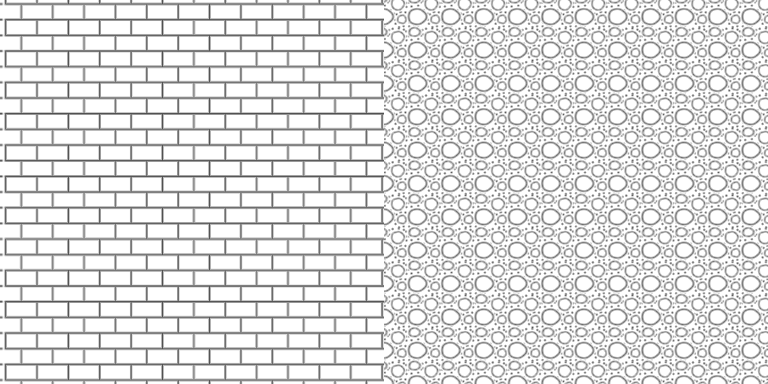
A Shadertoy shader for this pattern:

```glsl
float hash(vec2 p) {
    vec3 q = fract(vec3(p.xyx) * 0.1031);
    q += dot(q, q.yzx + 33.33);
    return fract((q.x + q.y) * q.z);
}

// Antialiased coverage of the region where d < 0
float coverage(float d, float soft) {
    return clamp(0.5 - d / soft, 0.0, 1.0);
}

// Running-bond masonry, with joints of uneven tone and softness
float brickInk(vec2 p, float soft) {
    vec2 size = vec2(0.0817, 0.0408);
    float v = (0.9895 - p.y) / size.y;
    float row = floor(v);
    float u = (p.x - 0.0555) / size.x + 0.5 * mod(row, 2.0);

    float bed = abs(v - round(v)) * size.y;
    float joint = abs(u - round(u)) * size.x;
    float bedFade = hash(vec2(round(v) + 40.0, 3.0));
    float jointFade = hash(vec2(round(u) + 20.0, mod(row, 2.0)));

    // Narrow break in the bed lines beside the left border
    float gap = coverage(abs(p.x - 0.0095) - 0.0025, soft);
    float bedInk = coverage(bed - 0.002, soft * mix(0.8, 1.2, bedFade));
    float jointInk = coverage(joint - 0.0018, soft * mix(0.8, 1.2, jointFade));
    return max(bedInk * mix(1.0, 0.85, bedFade) * (1.0 - gap),
               jointInk * mix(1.0, 0.8, jointFade));
}

// Signed distance to a slightly lumpy oval, wrapped into the unit tile
float pebble(vec2 p, vec2 centre, vec2 radii, float phase) {
    p -= centre;
    p -= round(p);
    float angle = atan(p.y, p.x);
    float lump = 1.0 + 0.03 * sin(3.0 * angle + phase) + 0.02 * cos(5.0 * angle);
    return (length(p / radii) - lump) * min(radii.x, radii.y);
}

// Ring of loose grains around a stone
float grains(vec2 p, vec2 centre, float radius, float seed) {
    float d = 1.0;
    for (int i = 0; i < 9; i++) {
        float id = float(i);
        float angle = (id + 0.6 * hash(vec2(id, seed))) * 6.2832 / 9.0;
        float reach = radius + 0.07 * hash(vec2(seed, id + 9.0));
        vec2 q = p - centre - reach * vec2(cos(angle), sin(angle));
        d = min(d, length(q - round(q)) - 0.02);
    }
    return d;
}

// Square tile of four outlined stones and scattered grains
float gravelInk(vec2 p, float soft) {
    float period = 0.0869;
    p = (p - vec2(1.0865, 0.609)) / period;
    soft /= period;

    vec2 oval = vec2(-0.08, -0.46);
    vec2 small = vec2(-0.46, -0.08);
    vec2 medium = vec2(0.42, 0.38);
    float large = pebble(p, vec2(0.0), vec2(0.265, 0.23), 1.6);
    float lesser = pebble(p, medium, vec2(0.185, 0.175), 0.4);
    lesser = min(lesser, pebble(p, oval, vec2(0.16, 0.125), 2.5));
    lesser = min(lesser, pebble(p, small, vec2(0.125, 0.12), 4.0));

    // Outlines fade in patches, more so on the lesser stones
    vec2 wave = sin(p * 6.2832 * 6.0 + vec2(0.5, 1.2));
    float patchy = wave.x * wave.y;
    float outline = coverage(abs(large) - 0.014, soft) * (0.9 + 0.1 * patchy);
    outline = max(outline, coverage(abs(lesser) - 0.013, soft) * (0.8 + 0.2 * patchy));

    float loose = min(grains(p, small, 0.18, 2.0), grains(p, oval, 0.2, 7.0));
    loose = min(loose, grains(p, medium, 0.24, 5.0));
    float outside = coverage(0.06 - min(large, lesser), soft);
    return max(outline, coverage(loose, soft) * outside);
}

void mainImage(out vec4 fragColor, in vec2 fragCoord) {
    vec2 p = fragCoord / iResolution.y;
    float soft = max(1.0 / iResolution.y, 0.0058);

    // Masonry on the left half, gravel on the right
    float split = 0.5 * iResolution.x / iResolution.y;
    float ink = p.x < split ? brickInk(p, soft) : gravelInk(p, soft);

    fragColor = vec4(mix(vec3(1.0), vec3(0.16), ink), 1.0);
}
```
